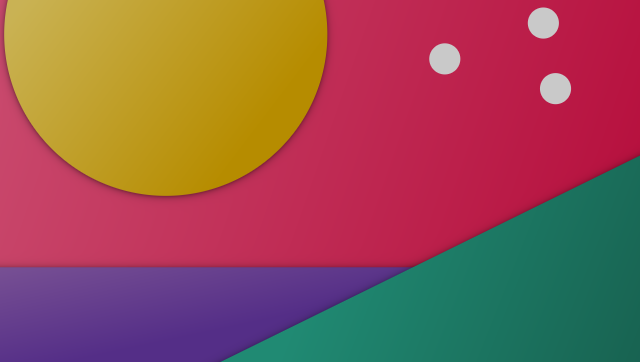
Write a WebGL 1 fragment shader that draws this background.

```glsl
precision highp float;
// Layered paper shapes: a gold disc, purple and green slabs and three pale dots on crimson.

uniform vec2 u_resolution;

// Lengths are fractions of the canvas width.
#define DISC_CENTER vec2(0.259, 0.5125)
#define DISC_RADIUS 0.2525
#define DOT_RADIUS 0.0243
#define FLOOR_TOP 0.1484
#define SLOPE_START vec2(0.3435, 0.0)
#define SLOPE_END vec2(1.0, 0.323)
#define SHADOW_SIZE 0.0045
#define SHADOW_STRENGTH 0.30
#define SHADOW_OFFSET vec2(0.0, -0.0012)

float disc(vec2 p, vec2 center, float radius) {
  return length(p - center) - radius;
}

// Signed distance to the line a-b, negative on its right side.
float slope(vec2 p, vec2 a, vec2 b) {
  vec2 dir = normalize(b - a);
  return dot(p - a, vec2(-dir.y, dir.x));
}

// Linear gradient running from point a to point b.
vec3 gradient(vec2 p, vec2 a, vec2 b, vec3 start, vec3 end) {
  vec2 ab = b - a;
  return mix(start, end, clamp(dot(p - a, ab) / dot(ab, ab), 0.0, 1.0));
}

float coverage(float d) {
  return clamp(0.5 - d * u_resolution.x, 0.0, 1.0);
}

vec3 castShadow(vec3 below, float d) {
  float falloff = exp(-max(d, 0.0) / SHADOW_SIZE);
  return below * (1.0 - SHADOW_STRENGTH * falloff);
}

void main() {
  vec2 p = gl_FragCoord.xy / u_resolution.x;
  p.y += 0.5 * (290.0 / 512.0 - u_resolution.y / u_resolution.x);
  vec2 q = p - SHADOW_OFFSET;

  // Paints
  vec3 crimson = gradient(p, vec2(0.0, 0.52), vec2(0.98, 0.18),
                          vec3(0.79, 0.29, 0.43), vec3(0.715, 0.06, 0.24));
  vec3 gold = gradient(p, vec2(0.03, 0.56), vec2(0.36, 0.31),
                       vec3(0.79, 0.70, 0.33), vec3(0.715, 0.55, 0.0));
  vec3 purple = gradient(p, vec2(0.02, 0.155), vec2(0.055, -0.01),
                         vec3(0.47, 0.315, 0.58), vec3(0.33, 0.18, 0.53));
  vec3 green = gradient(p, vec2(0.48, 0.11), vec2(0.96, -0.08),
                        vec3(0.125, 0.54, 0.45), vec3(0.094, 0.39, 0.32));
  vec3 pale = vec3(0.79);

  // Layers from back to front
  vec3 color = castShadow(crimson, disc(q, DISC_CENTER, DISC_RADIUS));
  color = mix(color, gold, coverage(disc(p, DISC_CENTER, DISC_RADIUS)));

  float dots = min(disc(p, vec2(0.695, 0.474), DOT_RADIUS),
               min(disc(p, vec2(0.849, 0.530), DOT_RADIUS),
                   disc(p, vec2(0.868, 0.4275), DOT_RADIUS)));
  color = mix(color, pale, coverage(dots));

  color = castShadow(color, q.y - FLOOR_TOP);
  color = mix(color, purple, coverage(p.y - FLOOR_TOP));

  color = castShadow(color, slope(q, SLOPE_START, SLOPE_END));
  color = mix(color, green, coverage(slope(p, SLOPE_START, SLOPE_END)));

  gl_FragColor = vec4(color, 1.0);
}
```
